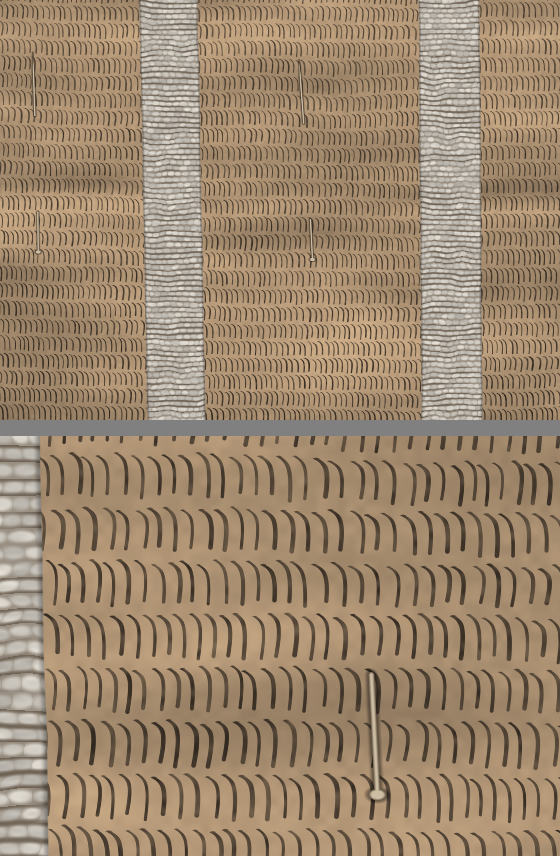
Top: the whole. Bottom: its middle third, enlarged.
Reproduce this texture procedurally as a Shadertoy shader.

```glsl
// Brown paper strips with rows of upright ink strokes, pinned over woven pale linen.

float hash(vec2 p) {
    return fract(sin(dot(p, vec2(127.1, 311.7))) * 43758.5453);
}

float noise(vec2 p) {
    vec2 i = floor(p), f = fract(p);
    f = f * f * (3.0 - 2.0 * f);
    return mix(mix(hash(i), hash(i + vec2(1, 0)), f.x),
               mix(hash(i + vec2(0, 1)), hash(i + vec2(1, 1)), f.x), f.y);
}

float segment(vec2 p, vec2 a, vec2 b) {
    vec2 d = b - a;
    return length(p - a - d * clamp(dot(p - a, d) / dot(d, d), 0.0, 1.0));
}

// Coverage of the ink strokes, about 24 rows with 77 strokes per unit of width
float inkStrokes(vec2 p, float panel, float px) {
    float y = p.y * 24.0 + 0.4 * hash(vec2(panel, 9.0));
    y += 0.3 * noise(vec2(p.x * 5.0 + panel * 7.0, p.y * 4.0));
    float row = floor(y), v = y - row;
    float x = p.x * 77.0 + 9.0 * hash(vec2(row, panel));
    x += 1.3 * noise(vec2(p.x * 9.0, row * 3.7));
    float rowLean = 0.4 * (noise(vec2(p.x * 6.0, row * 2.3)) - 0.6);
    float ink = 0.0;
    for (int k = -1; k <= 1; k++) {
        float stroke = floor(x) + float(k);
        vec2 id = vec2(stroke, row + 40.0 * panel);
        float foot = 0.06 + 0.14 * hash(id);
        float top = 0.82 + 0.1 * hash(id + 3.3);
        float h = clamp((v - foot) / (top - foot), 0.0, 1.0);
        // Nearly upright stem, short hook to the left at the top
        float bend = 0.1 * sin(3.14 * h) - 0.5 * pow(h, 9.0);
        float slope = 0.4 * (0.31 * cos(3.14 * h) - 4.5 * pow(h, 8.0));
        float lean = (rowLean + 0.2 * (hash(id + 7.7) - 0.5)) * h;
        float across = (x - stroke - 0.4 - 0.25 * hash(id + 5.1) - bend - lean) / 77.0;
        across /= length(vec2(1.0, slope));
        float along = max(max(foot - v, v - top), 0.0) / 24.0;
        float width = 0.0012 + 0.0007 * hash(id + 1.9);
        width *= 1.0 - 0.4 * smoothstep(0.8, 1.0, h);
        float line = 1.0 - smoothstep(width - px * 0.6, width + px * 0.6, length(vec2(across, along)));
        ink = max(ink, line * (0.75 + 0.25 * hash(id + 8.2)));
    }
    return ink;
}

vec3 paper(vec2 p, float panel, float px) {
    vec3 col = vec3(0.67, 0.565, 0.445);
    col *= 0.93 + 0.09 * noise(p * vec2(5, 9)) + 0.08 * noise(p * 130.0);
    float ink = inkStrokes(p, panel, px);
    ink *= mix(1.0, 0.82, p.y) * (0.75 + 0.4 * noise(p * 160.0));
    col = mix(col, vec3(0.20, 0.165, 0.13), min(ink, 1.0));

    // Soft creases that fade in and out along the width
    float wave = p.y + 0.05 * (noise(vec2(p.x * 4.0, 2.0)) - 0.5);
    float fold = (wave - 0.557) / 0.028, dip = (wave - 0.335) / 0.035;
    float fade = 0.4 + 0.8 * noise(vec2(p.x * 5.0, 6.0));
    float light = 1.02 - 0.17 * fade * exp(-fold * fold) - 0.1 * fade * exp(-dip * dip);
    light += 0.08 * exp(-pow((wave - 0.50) / 0.03, 2.0));
    light += 0.24 * (noise(p * vec2(2.5, 11)) - 0.5);
    light += 0.1 * (noise(p * vec2(8, 24) + 3.0) - 0.5);
    return col * light;
}

vec3 linen(vec2 p) {
    vec2 q = p * vec2(60, 77);
    q += 0.7 * vec2(noise(p * vec2(40, 70)), noise(p * vec2(30, 18) + 4.0));
    float row = floor(q.y);
    q.x += 0.5 * mod(row, 2.0);
    vec2 cell = floor(q), f = fract(q) - 0.5;
    float size = 0.85 + 0.3 * hash(cell + 6.0);
    float thread = 1.0 - smoothstep(0.25, 0.65, length(f * vec2(0.85, 1.2)) * size);

    // Dark gaps run along some of the rows in broken lines
    float loose = smoothstep(0.35, 0.8, noise(vec2(p.x * 20.0, row * 1.7)));
    loose = max(loose, step(0.8, hash(vec2(row, 2.0))) * 0.9);
    float slit = smoothstep(0.22, 0.48, abs(f.y)) * loose;
    vec3 yarn = vec3(0.83, 0.81, 0.775) * (0.88 + 0.17 * hash(cell));
    yarn *= 0.93 + 0.12 * noise(p * vec2(70, 240));
    vec3 col = mix(vec3(0.60, 0.56, 0.51), yarn, thread);
    return mix(col, vec3(0.36, 0.31, 0.25), slit * 0.7);
}

void mainImage(out vec4 fragColor, in vec2 fragCoord) {
    vec2 p = fragCoord / iResolution.y;
    float px = 1.0 / iResolution.y;

    // Two slightly slanted linen bands between three paper panels
    float band = step(0.74, p.x);
    float center = mix(0.420 + 0.656 * band, 0.401 + 0.6685 * band, p.y);
    float inside = 0.069 + 0.003 * band - abs(p.x - center);
    inside += 0.002 * (noise(vec2(p.y * 14.0, band * 5.0 + step(center, p.x))) - 0.5);
    float panel = band + step(center, p.x);
    vec3 cloth = linen(p) * (0.7 + 0.3 * smoothstep(0.0, 0.006, inside));
    vec3 col = mix(paper(p, panel, px), cloth, smoothstep(-px, px, inside));

    // Steel pins, each dipping under the paper between its point and its head
    for (int i = 0; i < 2; i++) {
        float n = float(i);
        vec2 s = p - vec2(0.634, -0.018) * n;
        s.x += 0.04 * n * (s.y - 0.875);
        float tip = segment(s, vec2(0.078, 0.875), vec2(0.083, 0.725));
        float shaft = segment(s, vec2(0.090, 0.495), vec2(0.091, 0.402));
        float head = length((s - vec2(0.091, 0.400)) * vec2(0.8, 1.2)) - 0.0055;
        float taper = 0.0024 * smoothstep(0.885, 0.83, s.y);
        float d = min(min(tip - taper, shaft - 0.0024), head);
        col *= 1.0 - 0.4 * (1.0 - smoothstep(0.0, 0.004, d));
        float glint = 1.0 - smoothstep(-0.0022, 0.0005, d);
        vec3 steel = mix(vec3(0.38, 0.32, 0.25), vec3(0.80, 0.74, 0.64), glint);
        col = mix(col, steel, 1.0 - smoothstep(-px * 0.5, px * 0.5, d));
    }
    fragColor = vec4(col, 1.0);
}
```
